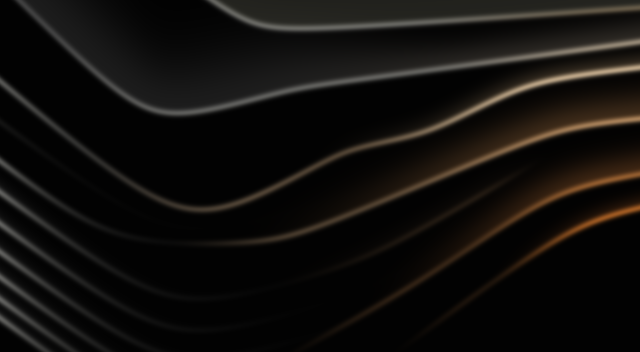
This background is drawn by a WebGL 1 fragment shader. Its source:

```glsl
precision highp float;
// Flowing silk folds on black: thin lit ridges turning from silver to amber, with soft light above.

uniform vec2 u_resolution;

// Curves are carried as vec2(height, slope) so they can be summed.
vec2 ramp(float x, float endHeight, float slope) {
  return vec2(endHeight + slope * (x - 1.0), slope);
}

// Smooth max(center - x, 0): changes the slope to the left of center.
vec2 bend(float x, float center, float softness) {
  float d = center - x;
  float r = sqrt(d * d + softness * softness);
  return 0.5 * vec2(d + r, -1.0 - d / r);
}

// A bright ridge with a glow that fades upward and a dark underside.
vec3 fold(vec2 p, vec2 curve, vec3 ridge, vec3 glow, float reach) {
  float steep = curve.y * u_resolution.y / u_resolution.x;
  float d = (p.y - curve.x) / sqrt(1.0 + steep * steep);
  float core = exp(-d * d / 0.0001);
  float light = smoothstep(-0.012, 0.014, d) * exp(-d * d / (reach * reach));
  return ridge * core + glow * light;
}

void main() {
  vec2 p = gl_FragCoord.xy / u_resolution;
  float x = p.x;
  float fadeLeft = exp(-x * 9.0);
  vec3 silver = vec3(0.33, 0.33, 0.32);
  vec3 color = vec3(0.006);

  // Upper silver folds
  vec2 top = ramp(x, 0.976, 0.13) + 1.5 * bend(x, 0.396, 0.05);
  color += fold(p, top,
    mix(vec3(0.32, 0.32, 0.31), vec3(0.3, 0.26, 0.2), smoothstep(0.6, 1.0, x)),
    vec3(0.13, 0.13, 0.112), 0.3);

  vec2 second = ramp(x, 0.877, 0.252) - 0.35 * bend(x, 0.46, 0.05)
    + 2.45 * bend(x, 0.235, 0.07);
  color += fold(p, second,
    mix(vec3(0.19), vec3(0.31, 0.31, 0.3), smoothstep(0.05, 0.3, x))
      + vec3(0.17, 0.13, 0.08) * smoothstep(0.65, 1.0, x),
    mix(vec3(0.105), vec3(0.17, 0.155, 0.135), smoothstep(0.3, 1.0, x)),
    mix(0.16, 0.065, smoothstep(0.3, 0.75, x)));

  // Long wave from silver at the left to pale gold at the right
  vec2 wave = ramp(x, 0.803, 0.2) - 0.9 * bend(x, 0.82, 0.07)
    + 0.75 * bend(x, 0.67, 0.05) - 0.85 * bend(x, 0.54, 0.04)
    + 2.8 * bend(x, 0.3, 0.1);
  color += fold(p, wave,
    silver * exp(-x * 5.0)
      + vec3(0.26, 0.21, 0.155) * smoothstep(0.1, 0.42, x)
      + vec3(0.36, 0.34, 0.3) * smoothstep(0.5, 0.88, x),
    vec3(0.2, 0.165, 0.12) * smoothstep(0.45, 0.9, x), 0.04);

  // Amber folds
  vec2 amber = ramp(x, 0.662, 0.15) - 0.65 * bend(x, 0.88, 0.07)
    + 0.7 * bend(x, 0.44, 0.06) + 1.6 * bend(x, 0.17, 0.1);
  color += fold(p, amber,
    silver * fadeLeft
      + vec3(0.25, 0.205, 0.155) * smoothstep(0.25, 0.48, x)
      + vec3(0.28, 0.21, 0.14) * smoothstep(0.55, 1.0, x),
    vec3(0.24, 0.165, 0.095) * smoothstep(0.35, 0.9, x), 0.075);

  vec2 lower = ramp(x, 0.514, 0.25) - 1.1 * bend(x, 0.87, 0.08)
    + 0.35 * bend(x, 0.66, 0.1);
  color += fold(p, lower,
    vec3(0.16, 0.11, 0.065) * smoothstep(0.4, 0.65, x)
      + vec3(0.28, 0.17, 0.075) * smoothstep(0.7, 0.95, x),
    vec3(0.24, 0.145, 0.07) * smoothstep(0.55, 0.95, x), 0.065);

  vec2 last = ramp(x, 0.425, 0.3) - 1.05 * bend(x, 0.91, 0.08);
  color += fold(p, last,
    vec3(0.1, 0.065, 0.035) * smoothstep(0.6, 0.75, x)
      + vec3(0.43, 0.235, 0.075) * smoothstep(0.76, 0.95, x),
    vec3(0.17, 0.09, 0.035) * smoothstep(0.75, 1.0, x), 0.035);

  // Faint trough, repeated downward as closing silver lines at the left
  vec2 trough = ramp(x, 0.7045, 1.1) + 0.5 * bend(x, 0.58, 0.08)
    + 2.0 * bend(x, 0.27, 0.1);
  float hint = smoothstep(0.4, 0.7, x) * (1.0 - smoothstep(0.74, 0.86, x));
  color += fold(p, trough, vec3(0.1, 0.075, 0.05) * hint,
    vec3(0.035, 0.025, 0.016) * hint, 0.04);
  color += fold(p, trough + vec2(0.2, 0.0), silver * 0.2 * fadeLeft, vec3(0.0), 0.02);
  for (int i = 0; i < 6; i++) {
    float n = float(i);
    vec2 line = trough - vec2(0.094 * n - 0.0045 * n * n, 0.0);
    color += fold(p, line, silver * fadeLeft + 0.012 * (1.0 - smoothstep(0.3, 0.5, x)),
      vec3(0.07) * fadeLeft, 0.03);
  }

  gl_FragColor = vec4(color, 1.0);
}
```
